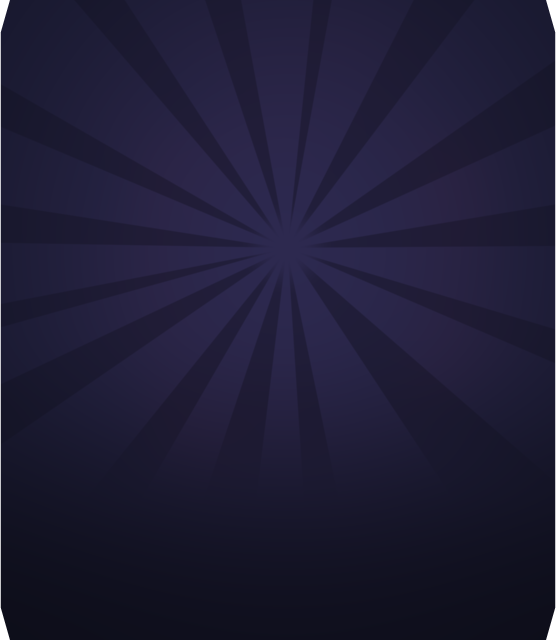
Write a Shadertoy shader that draws this background.

```glsl
// A dim indigo sunburst on a panel with clipped corners.
// A radial glow is shaded by uneven dark wedges around one hub, then
// darkened toward the floor and cut out by a mirrored edge distance.

// Each ray: direction and half width, in degrees
const vec2 RAYS[15] = vec2[15](
    vec2(4.9, 4.5), vec2(29.8, 5.3), vec2(58.0, 5.1), vec2(81.9, 2.2),
    vec2(104.4, 4.0), vec2(126.9, 3.8), vec2(153.6, 3.5), vec2(175.1, 3.9),
    vec2(193.2, 2.3), vec2(209.9, 4.6), vec2(235.5, 4.4), vec2(257.3, 5.8),
    vec2(277.7, 4.0), vec2(311.2, 7.8), vec2(340.0, 3.3));

float hash(vec2 p) {
    return fract(sin(dot(p, vec2(127.1, 311.7))) * 4375.85);
}

float valueNoise(vec2 p) {
    vec2 cell = floor(p), f = fract(p);
    f = f * f * (3.0 - 2.0 * f);
    return mix(mix(hash(cell), hash(cell + vec2(1, 0)), f.x),
               mix(hash(cell + vec2(0, 1)), hash(cell + vec2(1, 1)), f.x), f.y);
}

// Coverage of the dark wedges at an offset from the hub
float rayMask(vec2 offset, float pixel) {
    float radius = length(offset);
    float angle = degrees(atan(offset.y, offset.x));
    float mask = 0.0;
    for (int i = 0; i < 15; i++) {
        float turn = abs(mod(angle - RAYS[i].x + 180.0, 360.0) - 180.0);
        float inside = radians(RAYS[i].y - turn) * radius - 0.0008;
        mask = max(mask, smoothstep(-pixel, pixel, inside));
    }
    return mask * smoothstep(0.015, 0.075, radius);
}

// Signed distance to the panel edge, positive inside
float panelDistance(vec2 p, float width) {
    float side = min(p.x, width - p.x);
    float end = min(p.y, 1.0 - p.y);
    return min(side - 0.0012, (side - 0.0156 + 0.285 * end) / 1.04);
}

void mainImage(out vec4 fragColor, in vec2 fragCoord) {
    float pixel = 1.0 / iResolution.y;
    vec2 p = fragCoord * pixel;
    float width = iResolution.x * pixel;
    vec2 offset = p - vec2(width * 0.5165, 0.612);
    float radius = length(offset);

    // Central glow
    float reach = length(offset * vec2(1.0, 0.9));
    vec3 color = mix(vec3(0.075, 0.08, 0.15), vec3(0.175, 0.16, 0.31),
                     exp(-5.0 * reach * reach));

    // Faint plum patches in a ring around the hub
    float ring = exp(-pow((radius - 0.26) / 0.12, 2.0));
    color.r += 0.02 * ring * valueNoise(p * 7.0);

    // Dark rays, weaker far out and lost near the floor
    float strength = mix(0.25, 0.15, smoothstep(0.1, 0.5, radius));
    strength *= smoothstep(0.2, 0.38, p.y);
    color *= 1.0 - strength * rayMask(offset, pixel);

    // Floor shade
    color *= mix(0.62, 1.0, smoothstep(0.0, 0.5, p.y));

    // White surround beyond the clipped corners
    float panel = clamp(panelDistance(p, width) / pixel + 0.5, 0.0, 1.0);
    fragColor = vec4(mix(vec3(1.0), color, panel), 1.0);
}
```
